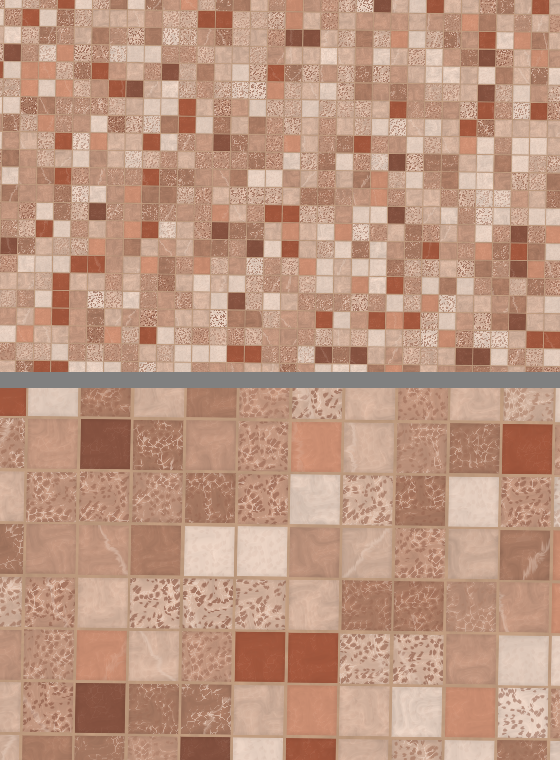
Top, the full canvas; bottom, a detail of the centre.
Give the GLSL for this texture, as a Shadertoy shader.

```glsl
const float TILES_ACROSS = 31.85;
const vec2 GRID_OFFSET = vec2(0.12, -0.68);
const vec2 GRID_SKEW = vec2(-0.018, 0.0115);
const float GROUT_WIDTH = 0.055;
const float TILE_JITTER = 0.02;
const float PITTED_SHARE = 0.52;
const float PIT_SCALE = 7.5;
const float CLOUD_SCALE = 3.2;

const vec3 GROUT = vec3(0.74, 0.60, 0.49);
const vec3 PALE = vec3(0.89, 0.80, 0.74);
const vec3 LIGHT = vec3(0.82, 0.69, 0.61);
const vec3 MID = vec3(0.75, 0.58, 0.49);
const vec3 BROWN = vec3(0.66, 0.48, 0.39);
const vec3 PEACH = vec3(0.80, 0.56, 0.45);
const vec3 RUST = vec3(0.63, 0.34, 0.24);
const vec3 UMBER = vec3(0.52, 0.32, 0.25);
const vec3 VEIN = vec3(0.92, 0.83, 0.77);

vec3 hash3(vec2 p) {
    vec3 q = fract(p.xyx * vec3(0.1031, 0.1030, 0.0973));
    q += dot(q, q.yxz + 33.33);
    return fract((q.xxy + q.yzz) * q.zyx);
}

// Warped, layered sines, roughly -1 to 1
float clouds(vec2 p) {
    float sum = 0.0, amp = 0.6;
    for (int i = 0; i < 4; i++) {
        p = mat2(0.8, 0.6, -0.6, 0.8) * p * 1.7;
        p += sin(p.yx * 1.3);
        sum += amp * sin(p.x) * cos(p.y);
        amp *= 0.65;
    }
    return sum;
}

// Distances to the nearest and second nearest cell points
vec2 cellular(vec2 p) {
    vec2 cell = floor(p), nearest = vec2(8.0);
    for (int y = -1; y <= 1; y++)
        for (int x = -1; x <= 1; x++) {
            vec2 c = cell + vec2(x, y);
            float d = length(c + hash3(c).xy - p);
            nearest = d < nearest.x ? vec2(d, nearest.x)
                                    : vec2(nearest.x, min(nearest.y, d));
        }
    return nearest;
}

// Stone colour chosen by share of tiles
vec3 stoneColor(float pick) {
    if (pick < 0.16) return PALE;
    if (pick < 0.46) return LIGHT;
    if (pick < 0.71) return MID;
    if (pick < 0.84) return BROWN;
    if (pick < 0.90) return PEACH;
    return pick < 0.97 ? RUST : UMBER;
}

vec3 tileColor(vec2 id, vec2 local) {
    vec3 rnd = hash3(id + 17.0), wear = hash3(id + 71.0);
    vec2 p = local + rnd.yz * 40.0 + id * 3.0;
    float cloud = clouds(p * CLOUD_SCALE);
    vec3 color = stoneColor(rnd.x);
    bool solid = rnd.x > 0.84 || rnd.x < 0.10;

    // Soft clouding and per-tile brightness
    color *= 1.0 + 0.06 * (wear.x - 0.5) + (solid ? 0.035 : 0.07) * cloud;

    // Pits and pale crystals on rough stone
    vec2 cells = cellular(p * PIT_SCALE + 0.5 * cloud);
    float rough = !solid && wear.y < PITTED_SHARE ? 0.4 + 0.6 * wear.z : 0.08;
    float pit = smoothstep(0.42, 0.18, cells.x - 0.16 * cloud);
    color = mix(color, mix(BROWN, UMBER, wear.x), pit * rough * 0.75);
    float crystal = smoothstep(0.16, 0.04, cells.y - cells.x)
                  * smoothstep(-0.3, 0.5, cloud);
    color = mix(color, VEIN, crystal * rough * 0.75);

    // Thin wandering vein on some tiles
    float veinLine = abs(local.x + local.y * (wear.x - 0.5) * 2.0
                   - rnd.y + 0.12 * cloud);
    float vein = smoothstep(0.09, 0.0, veinLine) * step(0.7, wear.z);
    return mix(color, VEIN, vein * (solid ? 0.15 : 0.4));
}

void mainImage(out vec4 fragColor, in vec2 fragCoord) {
    vec2 pos = fragCoord / iResolution.x;
    vec2 grid = (pos + GRID_SKEW * pos.yx) * TILES_ACROSS + GRID_OFFSET;
    float pixel = TILES_ACROSS / iResolution.x;
    vec2 id = floor(grid), local = fract(grid);

    // Slightly uneven tile edges with grout between
    vec2 shift = (hash3(id + 5.0).xy - 0.5) * TILE_JITTER;
    vec2 edge = 0.5 - abs(local - 0.5 - shift);
    float inside = min(edge.x, edge.y) - 0.5 * GROUT_WIDTH;
    float coverage = smoothstep(-0.5 * pixel, 0.5 * pixel, inside);

    vec3 stone = tileColor(id, local);
    stone *= 0.95 + 0.05 * smoothstep(0.0, 0.09, inside);
    vec3 grout = GROUT * (1.0 + 0.05 * clouds(grid * 2.0));
    fragColor = vec4(clamp(mix(grout, stone, coverage), 0.0, 1.0), 1.0);
}
```
